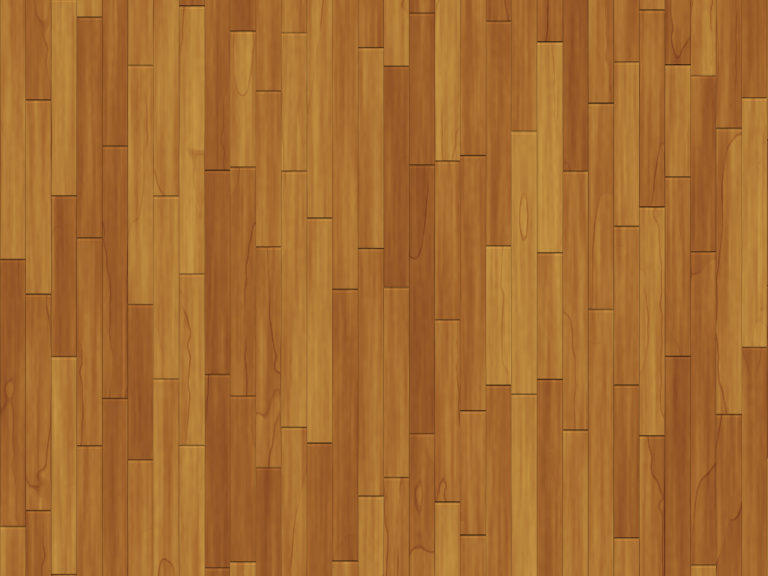
Write a Shadertoy shader that draws this texture.

```glsl
const float PLANK_WIDTH = 0.0444;
const vec3 DARK_WOOD = vec3(0.55, 0.31, 0.14);
const vec3 MID_WOOD = vec3(0.638, 0.396, 0.172);
const vec3 LIGHT_WOOD = vec3(0.72, 0.51, 0.23);

float hash(vec2 p) {
    vec3 q = fract(p.xyx * 0.1031);
    q += dot(q, q.yzx + 33.33);
    return fract((q.x + q.y) * q.z);
}

float noise(vec2 p) {
    vec2 cell = floor(p), f = fract(p);
    f = f * f * (3.0 - 2.0 * f);
    float low = mix(hash(cell), hash(cell + vec2(1, 0)), f.x);
    float high = mix(hash(cell + vec2(0, 1)), hash(cell + vec2(1, 1)), f.x);
    return mix(low, high, f.y);
}

float fbm(vec2 p) {
    float sum = 0.0, weight = 0.5;
    for (int i = 0; i < 3; i++) {
        sum += weight * noise(p);
        p = p * 2.1 + 17.3;
        weight *= 0.5;
    }
    return sum / 0.875;
}

// Soft line of a given half width around distance zero
float line(float dist, float halfWidth) {
    return 1.0 - smoothstep(0.3 * halfWidth, 1.6 * halfWidth, abs(dist));
}

// Height of a board joint, in units of the column's board length
float joint(float column, float row) {
    return row + 0.5 * hash(vec2(column + 7.0, row + 51.0));
}

// Row index of the board, and signed distance to its nearest end
vec2 findBoard(float y, float column) {
    float boardLength = mix(0.29, 0.46, hash(vec2(column, 3.0)));
    float h = y / boardLength + 9.0 * hash(vec2(column, 11.0)) + 3.0;
    float row = floor(h);
    if (h < joint(column, row)) row -= 1.0;
    float below = h - joint(column, row);
    float above = joint(column, row + 1.0) - h;
    return vec2(row, (below < above ? below : -above) * boardLength);
}

// Streaks and fibres running along the board
float grain(vec2 p, vec2 seed) {
    float broad = fbm(p * vec2(26.0, 2.6) + seed);
    float streak = fbm(p * vec2(85.0, 3.5) + seed.yx);
    float fibre = noise(p * vec2(230.0, 11.0) + seed);
    float fleck = noise(p * vec2(190.0, 75.0) + seed);
    return 0.5 * (broad - 0.5) + 0.7 * (streak - 0.5)
         + 0.28 * (fibre - 0.5) + 0.14 * (fleck - 0.5);
}

// Growth rings cut lengthwise: wandering contours of stretched noise
float ringField(vec2 p, vec2 seed) {
    float wobble = 0.10 * noise(p * vec2(30.0, 45.0) + seed);
    return 2.3 * noise(p * vec2(19.0, 2.7) + seed + wobble)
         + 0.25 * noise(p * vec2(45.0, 9.0) + seed);
}

vec3 woodColor(float tone) {
    vec3 lower = mix(DARK_WOOD, MID_WOOD, min(2.0 * tone, 1.0));
    return lower + (LIGHT_WOOD - MID_WOOD) * max(2.0 * tone - 1.0, 0.0);
}

void mainImage(out vec4 fragColor, in vec2 fragCoord) {
    vec2 p = fragCoord / iResolution.y;

    // Board layout
    float column = floor(p.x / PLANK_WIDTH);
    float across = (fract(p.x / PLANK_WIDTH + 0.5) - 0.5) * PLANK_WIDTH;
    vec2 board = findBoard(p.y, column);
    vec2 id = vec2(column, board.x);
    vec2 seed = 90.0 * vec2(hash(id + 21.0), hash(id + 67.0));

    // Board shade and fibres
    float tone = 0.63 + 0.72 * (hash(id + 5.0) - 0.5) + grain(p, seed);

    // Dark veins with a soft shade beside them
    float rings = ringField(p, seed);
    float slope = clamp(fwidth(rings) * iResolution.y, 8.0, 60.0);
    float phase = fract(rings);
    float vein = line(min(phase, 1.0 - phase) / slope, 0.0013);
    float figured = mix(0.15, 1.0, smoothstep(0.35, 0.75, hash(id + 33.0)));
    float broken = smoothstep(0.2, 0.65, noise(p * vec2(25.0, 14.0) + seed));
    tone -= figured * (0.45 * vein * broken + 0.16 * (phase * phase - 0.33));
    vec3 color = woodColor(tone);

    // Seams, end joints and their worn, lighter edge
    float seam = line(across, 0.0011) * mix(0.07, 0.22, hash(vec2(column, 29.0)));
    float end = line(board.y, 0.0014) * mix(0.2, 0.5, hash(id + 83.0));
    color *= 1.0 - max(seam, end);
    color *= 1.0 + 0.08 * line(board.y + 0.004, 0.0013);

    fragColor = vec4(clamp(color, 0.0, 1.0), 1.0);
}
```
